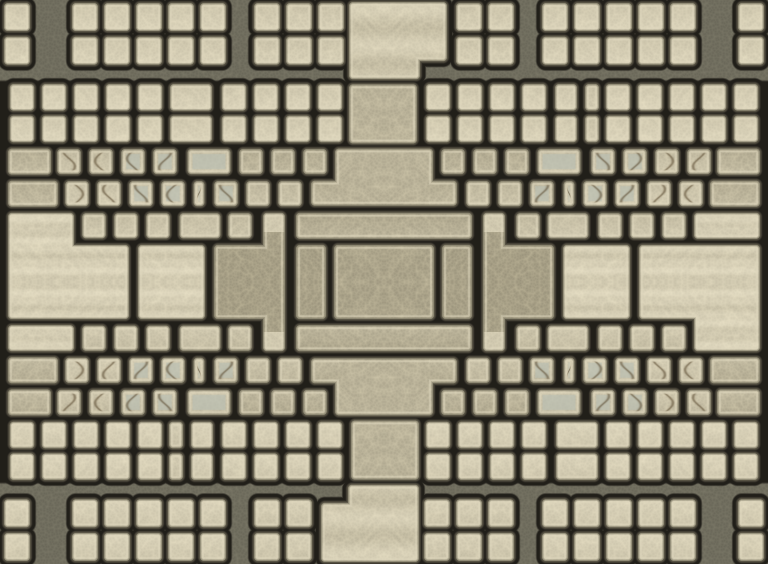
Reproduce this pattern procedurally as a Shadertoy shader.

```glsl
// A patchwork of worn keycaps, seen from above, with half-turn symmetry.
// Space is folded onto the upper left; runs of rounded boxes give the nearest
// key, whose distance shades the top, bevel, dark gap and plate behind it.
const vec2 SHEET = vec2(768.0, 562.0);   // layout units across the canvas
const float PITCH = 32.0;                // spacing of keys in a run
const float CORNER = 4.0;
const float GRAIN = 0.07;
const vec3 CREAM = vec3(0.87, 0.84, 0.74);
const vec3 TAN   = vec3(0.63, 0.60, 0.50);
const vec3 BEVEL = vec3(0.52, 0.50, 0.42);
const vec3 SKIRT = vec3(0.36, 0.34, 0.28);
const vec3 GAP   = vec3(0.13, 0.12, 0.10);
const vec3 PLATE = vec3(0.44, 0.43, 0.37);
const vec3 COOL  = vec3(0.73, 0.75, 0.70);
const vec3 RUST  = vec3(0.38, 0.32, 0.22);

struct Key { float dist; vec2 center; vec2 halfSize; float tone; };

vec2 hash2(vec2 p) {
    return fract(sin(vec2(dot(p, vec2(127.1, 311.7)), dot(p, vec2(269.5, 183.3)))) * 4375.85);
}
// Distance to the nearest scattered cell point
float cellular(vec2 p) {
    float nearest = 1.0;
    for (int i = 0; i < 9; i++) {
        vec2 cell = floor(p) + vec2(i % 3 - 1, i / 3 - 1);
        nearest = min(nearest, length(cell + hash2(cell) - p));
    }
    return nearest;
}
float roundBox(vec2 p, vec2 halfSize) {
    vec2 e = abs(p) - halfSize + CORNER;
    return length(max(e, 0.0)) + min(max(e.x, e.y), 0.0) - CORNER;
}
// Evenly spaced keys in a line
void run(vec2 p, vec2 first, float count, vec2 halfSize, float tone, inout Key key) {
    float i = clamp(round((p.x - first.x) / PITCH), 0.0, count - 1.0);
    vec2 center = first + vec2(i * PITCH, 0.0);
    float d = roundBox(p - center, halfSize);
    if (d < key.dist) key = Key(d, center, halfSize, tone);
}
// One box given as left, top, right, bottom
void slab(vec2 p, vec4 edges, float tone, inout Key key) {
    run(p, 0.5 * (edges.xy + edges.zw), 1.0, 0.5 * (edges.zw - edges.xy), tone, key);
}
// Small keys, one odd key, then small keys again
void stagger(vec2 p, float y, vec3 starts, vec2 counts, float oddWidth, vec2 tones, inout Key key) {
    vec2 cap = vec2(11.8, 12.6);
    run(p, vec2(starts.x, y), counts.x, cap, tones.x, key);
    run(p, vec2(starts.y, y), 1.0, vec2(oddWidth, cap.y), tones.x, key);
    run(p, vec2(starts.z, y), counts.y, cap, tones.y, key);
}
// p lies in the upper half, q is p folded onto the left
Key nearestKey(vec2 p, vec2 q) {
    Key key = Key(1e3, vec2(0.0), vec2(1.0), 0.0);
    bool rightSide = p.x > 0.5 * SHEET.x;
    // Two rows set in the plate
    vec2 cap = vec2(13.0, 14.0);
    float row = q.y < 34.0 ? 17.0 : 50.5;
    run(q, vec2(17.0, row), 1.0, cap, 0.85, key);
    run(q, vec2(85.0, row), 5.0, cap, 0.85, key);
    run(q, vec2(267.0, row), rightSide ? 2.0 : 3.0, cap, 0.8, key);
    // Two full rows
    cap = vec2(12.3, 13.3);
    row = q.y < 113.0 ? 97.0 : 128.5;
    run(q, vec2(22.0, row), 5.0, cap, 0.88, key);
    run(q, vec2(234.0, row), 4.0, cap, 0.85, key);
    if (rightSide) {
        run(q, vec2(202.0, row), 1.0, vec2(11.0, cap.y), 0.85, key);
        run(q, vec2(176.0, row), 1.0, vec2(7.0, cap.y), 0.75, key);
    } else run(q, vec2(191.0, row), 1.0, vec2(21.0, cap.y), 0.85, key);
    // Three staggered rows
    slab(q, vec4(8.0, 148.0, 51.0, 174.0), 0.45, key);
    slab(q, vec4(8.0, 180.0, 58.0, 206.0), 0.45, key);
    stagger(q, 161.0, vec3(69.0, 209.0, 251.0), vec2(4.0, 3.0), 21.5, vec2(0.65, 0.4), key);
    stagger(q, 193.0, vec3(77.0, 199.0, 226.0), vec2(4.0, 3.0), 5.5, vec2(0.75, 0.6), key);
    stagger(q, 225.0, vec3(94.0, 200.0, 240.0), vec2(3.0, 1.0), 20.5, vec2(0.7, 0.6), key);
    // Large banded blocks at the sides
    float band = 0.87 + 0.1 * sin(q.y * 0.24) + 0.05 * sin(q.y * 0.61);
    slab(q, vec4(8.0, 244.0, 129.0, 318.0), band, key);
    slab(q, vec4(8.0, 212.0, 74.0, rightSide ? 238.0 : 318.0), band, key);
    slab(q, vec4(138.0, 244.0, 205.0, 318.0), band, key);
    slab(q, vec4(214.0, 244.0, 285.0, 318.0), 0.12, key);
    slab(q, vec4(263.0, 212.0, 285.0, 350.0), q.y < 231.0 ? 0.8 : 0.15, key);
    // Center blocks
    slab(q, vec4(296.0, 212.0, 472.0, 238.0), 0.35, key);
    slab(q, vec4(296.0, 244.0, 326.0, 318.0), 0.15, key);
    slab(q, vec4(334.0, 244.0, 434.0, 318.0), 0.18, key);
    slab(q, vec4(335.0, 148.0, 433.0, 205.0), 0.42, key);
    slab(q, vec4(311.0, 180.0, 457.0, 205.0), 0.42, key);
    slab(p, vec4(349.0, 84.0, 417.0, 143.0), 0.42, key);
    band = 0.75 + 0.15 * sin(p.y * 0.17);
    slab(p, vec4(349.0, 2.0, 447.0, 61.0), band, key);
    slab(p, vec4(349.0, 2.0, 420.0, 79.0), band, key);
    return key;
}
void mainImage(out vec4 fragColor, in vec2 fragCoord) {
    float soft = 0.5 * SHEET.x / iResolution.x;
    vec2 p = fragCoord / iResolution.xy * SHEET;
    p.y = SHEET.y - p.y;
    if (p.y > 0.5 * SHEET.y) p = SHEET - p;              // half turn
    vec2 q = vec2(min(p.x, SHEET.x - p.x), p.y);         // left-right fold
    Key key = nearestKey(p, q);
    float d = key.dist, small = step(key.halfSize.y, 20.0);
    vec2 local = (q - key.center) / key.halfSize;
    // Mottled surface
    float speck = cellular(q / 3.0) - 0.45;
    float blotch = cellular(q / 9.0 + sin(q.yx * 0.11)) - 0.45;
    vec3 top = mix(TAN, CREAM, key.tone + small * 0.12 * local.y);
    top *= 1.0 + GRAIN * (speck + blotch) * (1.6 - key.tone);
    // Cool centers and rusty creases on the worn rows
    float worn = small * step(abs(q.y - 176.0), 30.0) * step(abs(q.x - 145.0), 90.0);
    top = mix(top, COOL, 0.7 * worn * step(110.0, key.center.x) * smoothstep(-4.0, -6.0, d));
    float bend = local.x + 0.5 * sin(local.y * 2.5 + 6.28 * hash2(key.center).x);
    float crease = exp(-50.0 * bend * bend) * step(key.halfSize.x, 15.0);
    top = mix(top, RUST, 0.55 * worn * crease * smoothstep(-2.0, -5.0, d));
    // Bright rim, darker bevel, then gap and plate
    top = mix(top, CREAM, 0.6 * exp(-pow((d + 3.0) / 1.1, 2.0)));
    top = mix(top, BEVEL, smoothstep(-2.4, 0.0, d) * 0.9);
    float plate = smoothstep(4.5, 7.0, d) * (1.0 - smoothstep(79.0, 82.0, q.y));
    vec3 under = mix(SKIRT, GAP, smoothstep(0.0, 3.2, d));
    under = mix(under, PLATE * (1.0 + 0.12 * speck), plate);
    fragColor = vec4(mix(top, under, smoothstep(-soft, soft, d)), 1.0);
}
```
